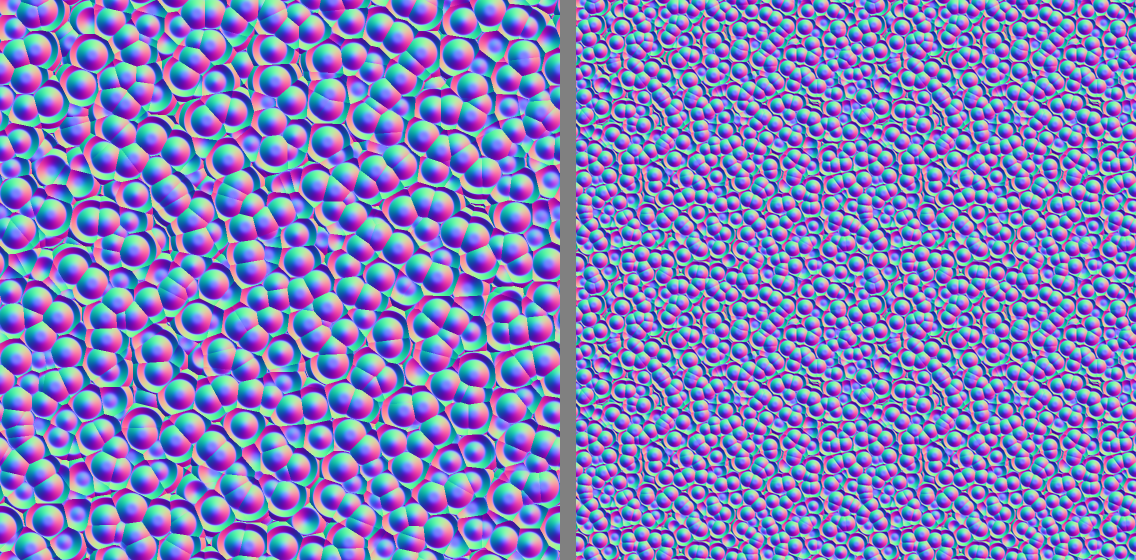
Left: one tile. Right: repeated 2 by 2.
Write a WebGL 2 fragment shader that draws this texture map.

```glsl
#version 300 es
precision highp float;
precision highp int;

// Tiling normal map of clustered bubbles with rippled rims.
// A flat slice through 3D cellular noise gives the squared distance to the
// nearest seed; a wave of that value is the height, shaded by its slope.

uniform vec2 u_resolution;
out vec4 outColor;

const int   CELLS = 16;         // seed cells per tile side
const int   MAX_SEEDS = 3;      // each cell holds 1 to MAX_SEEDS seeds
const float RIPPLE_AREA = 0.21; // half a wave, in squared cells
const float STEEPNESS = 11.0;   // slope gained per cell from a seed
const int   AA = 2;             // samples per pixel side
const float PI = 3.14159265;

// Integer hash: three random values in 0..1 per lattice point.
vec3 hash3(ivec3 key) {
    uvec3 v = uvec3(key) * 1664525u + 1013904223u;
    v.x += v.y * v.z;
    v.y += v.z * v.x;
    v.z += v.x * v.y;
    v ^= v >> 16u;
    v.x += v.y * v.z;
    v.y += v.z * v.x;
    v.z += v.x * v.y;
    return vec3(v >> 8u) / 16777216.0;
}

// Vector from the nearest seed to a point on the plane between two layers.
vec3 fromNearestSeed(vec2 point) {
    ivec2 home = ivec2(floor(point));
    vec3 nearest = vec3(4.0);
    for (int layer = 0; layer < 2; layer++)
    for (int y = -1; y <= 1; y++)
    for (int x = -1; x <= 1; x++) {
        ivec2 cell = home + ivec2(x, y);
        ivec2 wrapped = (cell + CELLS) % CELLS;
        int firstKey = layer * (MAX_SEEDS + 1);
        int seeds = 1 + int(hash3(ivec3(wrapped, firstKey)).x * float(MAX_SEEDS));
        for (int s = 1; s <= seeds; s++) {
            vec3 seed = hash3(ivec3(wrapped, firstKey + s));
            vec3 corner = vec3(cell, layer - 1);
            vec3 offset = vec3(point, 0.0) - corner - seed;
            if (dot(offset, offset) < dot(nearest, nearest)) nearest = offset;
        }
    }
    return nearest;
}

// Surface normal: the slope grows away from each seed and flips per ripple.
vec3 bubbleNormal(vec2 uv) {
    vec3 offset = fromNearestSeed(uv * float(CELLS));
    float wave = sin(PI * dot(offset, offset) / RIPPLE_AREA);
    return normalize(vec3(STEEPNESS * wave * offset.xy, 1.0));
}

void main() {
    // Average several samples to smooth the creases between cells.
    vec3 color = vec3(0.0);
    for (int j = 0; j < AA; j++)
    for (int i = 0; i < AA; i++) {
        vec2 jitter = (vec2(i, j) + 0.5) / float(AA) - 0.5;
        vec2 uv = fract((gl_FragCoord.xy + jitter) / u_resolution);
        color += 0.5 + 0.5 * bubbleNormal(uv);
    }
    outColor = vec4(color / float(AA * AA), 1.0);
}
```
